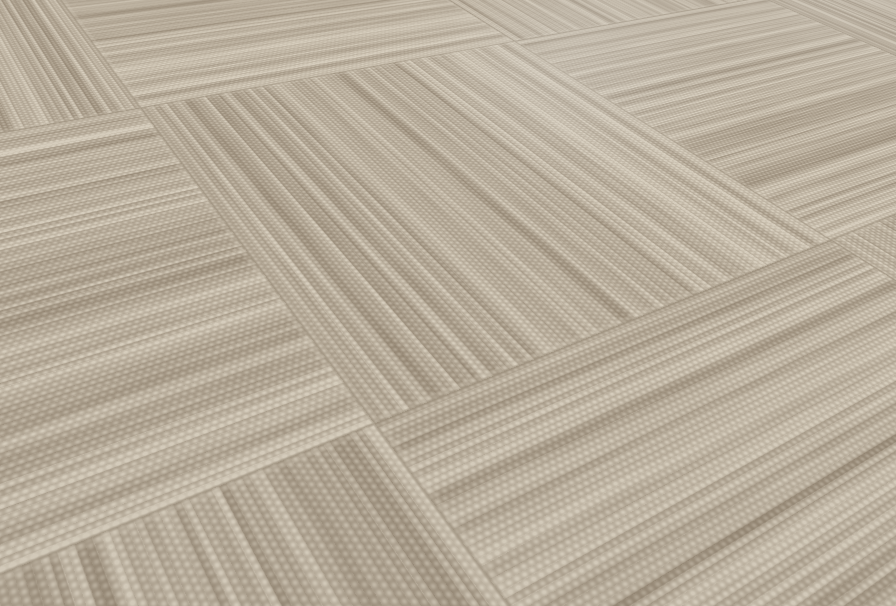
Give the GLSL for this texture, as a WebGL 2 fragment shader.

```glsl
#version 300 es
precision highp float;
// Woven vinyl floor tiles in perspective, laid with alternating grain direction.

uniform vec2 u_resolution;
out vec4 fragColor;

const float TAU = 6.2831853;
const float THREADS = 104.0;  // threads across one tile
const float KNOTS = 88.0;     // weave knots along one thread
const vec3 DARK_YARN = vec3(0.570, 0.515, 0.440);
const vec3 LIGHT_YARN = vec3(0.840, 0.805, 0.740);
const vec3 SEAM_SHADE = vec3(0.590, 0.540, 0.465);
const vec3 WINDOW_LIGHT = vec3(0.85, 0.84, 0.82);

float hash(vec2 p) {
    vec3 q = fract(vec3(p.xyx) * 0.1031);
    q += dot(q, q.yzx + 33.33);
    return fract((q.x + q.y) * q.z);
}

// Random level of one band; alternation pushes neighbours towards opposite tones.
float bandLevel(float i, float seed, float alternation) {
    return mix(hash(vec2(i, seed)), mod(i, 2.0), alternation) - 0.5;
}

// Bands along x; softness 1 blends them, small values keep crisp edges.
float bands(float x, float seed, float softness, float alternation) {
    float i = floor(x);
    float blend = smoothstep(1.0 - softness, 1.0, x - i);
    return mix(bandLevel(i, seed, alternation), bandLevel(i + 1.0, seed, alternation), blend);
}

// Projective map taking the unit square to the quad a, b, c, d.
mat3 squareToQuad(vec2 a, vec2 b, vec2 c, vec2 d) {
    vec2 e = b - c, f = d - c, s = a - b + c - d;
    float det = e.x * f.y - f.x * e.y;
    float g = (s.x * f.y - f.x * s.y) / det;
    float h = (e.x * s.y - s.x * e.y) / det;
    return mat3(vec3(b - a + g * b, g), vec3(d - a + h * d, h), vec3(a, 1.0));
}

// Yarn tone from 0 (dark) to 1 (light); footprint is pixel size in tile units.
float yarnTone(float across, float along, float seed, vec2 footprint) {
    float x = across * THREADS;
    float thread = floor(x);
    float threadSize = footprint.x * THREADS;
    float crisp = clamp(threadSize * 1.3, 0.2, 1.0);

    // Faint drift, uneven alternating colour groups and single threads
    float drift = 0.25 * bands(across * 11.0, seed + 7.0, 1.0, 0.0);
    float tone = 0.56 + 0.08 * bands(across * 9.0, seed, 1.0, 0.0);
    tone += 0.30 * bands(across * 38.0 + 3.0 * drift, seed + 17.0, 0.7, 0.35);
    tone += 0.30 * bands(across * 61.0 + 4.0 * drift, seed + 29.0, 0.6, 0.15);
    tone += 0.40 * bands(x, seed + 41.0, crisp, 0.0);
    tone += 0.12 * bands(along * 9.0, seed + thread, 1.0, 0.0);

    // Staggered dashes and the grooves between threads
    float dash = cos(TAU * (along * KNOTS + 0.5 * mod(thread, 2.0)));
    float ridge = cos(TAU * (fract(x) - 0.5));
    float dashFade = 1.0 - smoothstep(0.35, 0.8, footprint.y * KNOTS);
    float grooveFade = 1.0 - smoothstep(0.35, 0.8, threadSize);
    tone += 0.16 * dash * (0.65 + 0.35 * ridge) * dashFade * grooveFade;
    return tone + 0.11 * ridge * grooveFade;
}

// Antialiased line of given half width at distance d.
float lineMask(float d, float halfWidth, float pixel) {
    float soft = max(pixel, 0.003);
    return 1.0 - smoothstep(halfWidth - 0.5 * soft, halfWidth + soft, d);
}

float glow(vec2 p, vec2 center, vec2 radius) {
    vec2 q = (p - center) / radius;
    return exp(-dot(q, q));
}

void main() {
    // Canvas position in units of canvas height
    vec2 p = gl_FragCoord.xy / u_resolution.y;

    // Floor position in tile units
    mat3 view = squareToQuad(vec2(0.232, 0.822), vec2(0.849, 0.932),
                             vec2(1.371, 0.604), vec2(0.618, 0.301));
    vec3 projected = inverse(view) * vec3(p, 1.0);
    vec2 ground = projected.xy / projected.z;
    vec2 dx = dFdx(ground), dy = dFdy(ground);
    vec2 footprint = vec2(length(vec2(dx.x, dy.x)), length(vec2(dx.y, dy.y)));

    // Checkerboard of grain directions
    vec2 tile = floor(ground);
    vec2 local = ground - tile;
    bool turned = mod(tile.x + tile.y, 2.0) > 0.5;
    vec2 grain = turned ? local.yx : local;
    vec2 grainPixel = turned ? footprint.yx : footprint;
    float seed = floor(5.0 + 100.0 * hash(tile + 20.0));
    float tone = yarnTone(grain.x, grain.y, seed, grainPixel);
    vec3 color = mix(DARK_YARN, LIGHT_YARN, clamp(tone, 0.0, 1.0));

    // Pale cut edges around a faint shaded seam
    vec2 edge = min(local, 1.0 - local);
    float rim = max(lineMask(edge.x, 0.010, footprint.x), lineMask(edge.y, 0.010, footprint.y));
    float seam = max(lineMask(edge.x, 0.0015, footprint.x), lineMask(edge.y, 0.0015, footprint.y));
    color = mix(color, LIGHT_YARN, 0.22 * rim);
    color = mix(color, SEAM_SHADE, 0.50 * seam);

    // Window sheen in the distance and gentle falloff towards the viewer
    float sheen = 0.26 * glow(p, vec2(0.95, 0.91), vec2(0.20, 0.16))
                + 0.24 * glow(p, vec2(1.42, 1.02), vec2(0.28, 0.14));
    color = mix(color, WINDOW_LIGHT, sheen);
    color *= mix(0.98, 1.0, smoothstep(0.0, 0.5, p.y));
    fragColor = vec4(color, 1.0);
}
```
